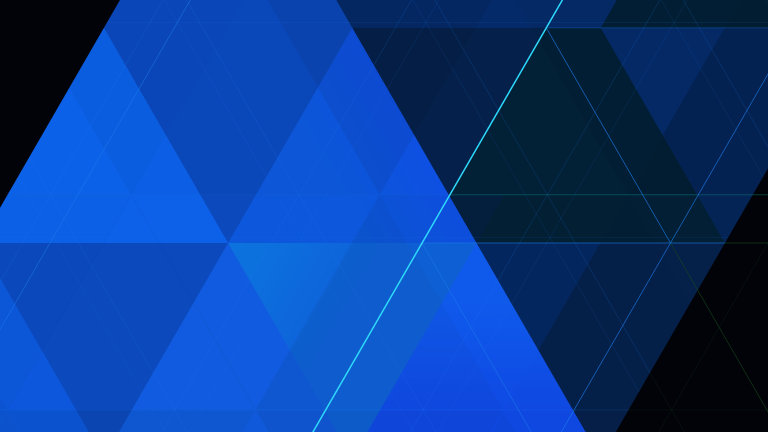
Reproduce this background procedurally as a WebGL 2 fragment shader.

```glsl
#version 300 es
precision highp float;
// Overlapping blue and navy triangles crossed by thin luminous lines.
// Every shape lies on a triangular lattice: each point gets three lattice
// coordinates (rising, falling, level) whose whole numbers are the edges.

uniform vec2 u_resolution;
out vec4 outColor;

// Lattice geometry, in units of the canvas height
const float SIDE = 0.575;
const float ROW = SIDE * 0.8660254;
const float INV_SQRT3 = 0.5773503;
const vec2 FACET_ORIGIN = vec2(0.528, 0.4375);
const vec2 BEAM_ORIGIN = vec2(0.977, 0.4375);
const vec2 TINT_ORIGIN = vec2(1.454, 0.549);
const vec2 THREAD_ORIGIN = vec2(1.267, 0.549);
const vec2 HAIR_ORIGIN = vec2(0.123, 0.450);

// Facet colours
const vec3 VOID_BLACK = vec3(0.008, 0.012, 0.035);
const vec3 AZURE = vec3(0.045, 0.365, 0.875);
const vec3 ROYAL = vec3(0.045, 0.330, 0.825);
const vec3 COBALT = vec3(0.040, 0.275, 0.715);
const vec3 LAGOON = vec3(0.045, 0.430, 0.835);
const vec3 ELECTRIC = vec3(0.060, 0.350, 0.920);
const vec3 INDIGO = vec3(0.060, 0.285, 0.890);
const vec3 NAVY = vec3(0.018, 0.125, 0.285);
const vec3 MARINE = vec3(0.015, 0.160, 0.400);
const vec3 DEEP_TEAL = vec3(0.008, 0.120, 0.205);

// Line colours and half widths
const vec3 CYAN = vec3(0.180, 0.860, 1.000);
const vec3 SKY = vec3(0.100, 0.480, 0.920);
const vec3 GREEN = vec3(0.080, 0.300, 0.100);
const vec3 SEA_GREEN = vec3(0.020, 0.400, 0.360);
const float BEAM_WIDTH = 0.0017;
const float FINE_WIDTH = 0.0008;
const float TINT_STRENGTH = 0.045;

float pixel;

vec3 lattice(vec2 p, vec2 origin) {
  vec2 q = p - origin;
  float lean = q.y * INV_SQRT3;
  return vec3(q.x - lean, q.x + lean, 2.0 * lean) / SIDE;
}

// Smooth half-plane mask; d is measured in lattice rows
float above(float d) {
  return clamp(d * ROW / pixel + 0.5, 0.0, 1.0);
}

float between(float v, float low, float high) {
  return above(v - low) * above(high - v);
}

float stroke(float d, float halfWidth) {
  return clamp((halfWidth - abs(d) * ROW) / pixel + 0.5, 0.0, 1.0);
}

vec3 toNearestEdge(vec3 cell) {
  return abs(fract(cell + 0.5) - 0.5);
}

float hash(vec3 cell) {
  return fract(sin(dot(cell, vec3(12.99, 78.23, 37.72))) * 4375.5);
}

void paint(inout vec3 base, vec3 color, float mask) {
  base = mix(base, color, mask);
}

vec3 facets(vec2 p) {
  vec3 f = lattice(p, FACET_ORIGIN);
  vec3 t = lattice(p, TINT_ORIGIN);
  float upper = above(f.z), lower = 1.0 - upper;
  float right = above(f.x), falling = above(f.y);

  // Bright left side
  vec3 blue = mix(AZURE, COBALT, falling);
  paint(blue, mix(ROYAL, INDIGO, 0.6 * smoothstep(0.5, 1.1, f.y)), right);
  vec3 low = mix(ROYAL, COBALT, above(f.y + 1.0));
  paint(low, ROYAL + 0.015, right);
  paint(low, mix(LAGOON, ROYAL + vec3(0.01, 0.04, 0.0), smoothstep(0.0, 0.7, f.x)), falling);
  paint(low, mix(INDIGO, ELECTRIC, smoothstep(0.0, 0.35, p.y)), above(f.x - 1.0));
  paint(blue, low, lower);

  // Dark right side
  vec3 dark = mix(NAVY, DEEP_TEAL, above(lattice(p, BEAM_ORIGIN).x));
  paint(dark, mix(NAVY, DEEP_TEAL, 0.6), above(-t.z) * above(1.0 - f.x));
  paint(dark, mix(MARINE, NAVY, 0.6 * above(t.x)), above(f.y - 2.0));
  paint(dark, mix(MARINE, DEEP_TEAL, above(f.x - 1.0)), above(f.z - 1.0));
  paint(dark, mix(MARINE, NAVY, 0.3 + 0.7 * above(t.x)), lower);
  paint(dark, DEEP_TEAL + vec3(0.0, 0.0, 0.03), lower * above(f.y - 2.0));

  vec3 color = mix(blue, dark, above(f.y - 1.0));

  // Faint overlapping triangles
  vec3 edge = toNearestEdge(t);
  float inside = smoothstep(0.0, pixel / ROW, min(edge.x, min(edge.y, edge.z)));
  color *= 1.0 + TINT_STRENGTH * inside * (2.0 * hash(floor(t)) - 1.0);
  return mix(VOID_BLACK, color, between(f.x, -1.0, 2.0));
}

void addLines(inout vec3 color, vec2 p) {
  vec3 f = lattice(p, FACET_ORIGIN);
  vec3 b = lattice(p, BEAM_ORIGIN);
  vec3 w = lattice(p, THREAD_ORIGIN);
  vec3 h = lattice(p, HAIR_ORIGIN);
  float outside = above(f.x - 2.0);
  float lit = above(f.x + 1.0);

  // Faint lattices of hairlines
  vec3 thread = toNearestEdge(w), hair = toNearestEdge(h);
  vec3 faint = mix(SKY, GREEN, outside);
  for (int i = 0; i < 3; i++) {
    paint(color, faint, 0.20 * lit * stroke(thread[i], FINE_WIDTH));
    paint(color, SKY, 0.12 * lit * (1.0 - outside) * stroke(hair[i], FINE_WIDTH));
  }
  paint(color, SKY, 0.55 * lit * stroke(h.x, FINE_WIDTH));
  paint(color, SEA_GREEN, 0.75 * above(f.y - 1.0) * stroke(w.z, FINE_WIDTH));

  // Main network, turning green over the black corner
  vec3 net = mix(SKY, GREEN, outside);
  paint(color, net, 0.8 * stroke(b.x - 1.0, FINE_WIDTH));
  paint(color, SKY, 0.8 * between(b.z, 0.0, 1.0) * stroke(b.y - 1.0, FINE_WIDTH));
  paint(color, GREEN, 0.7 * above(-b.z) * stroke(b.y - 1.0, FINE_WIDTH));
  paint(color, SKY, 0.65 * above(-b.z) * stroke(b.y, FINE_WIDTH));
  paint(color, net, 0.85 * above(b.x) * stroke(b.z, FINE_WIDTH));
  paint(color, SKY, 0.45 * above(b.x) * stroke(b.z - 1.0, FINE_WIDTH));
  paint(color, CYAN, stroke(b.x, BEAM_WIDTH));
}

void main() {
  pixel = 1.0 / u_resolution.y;
  vec2 p = gl_FragCoord.xy * pixel;
  vec3 color = facets(p);
  addLines(color, p);
  outColor = vec4(color, 1.0);
}
```
